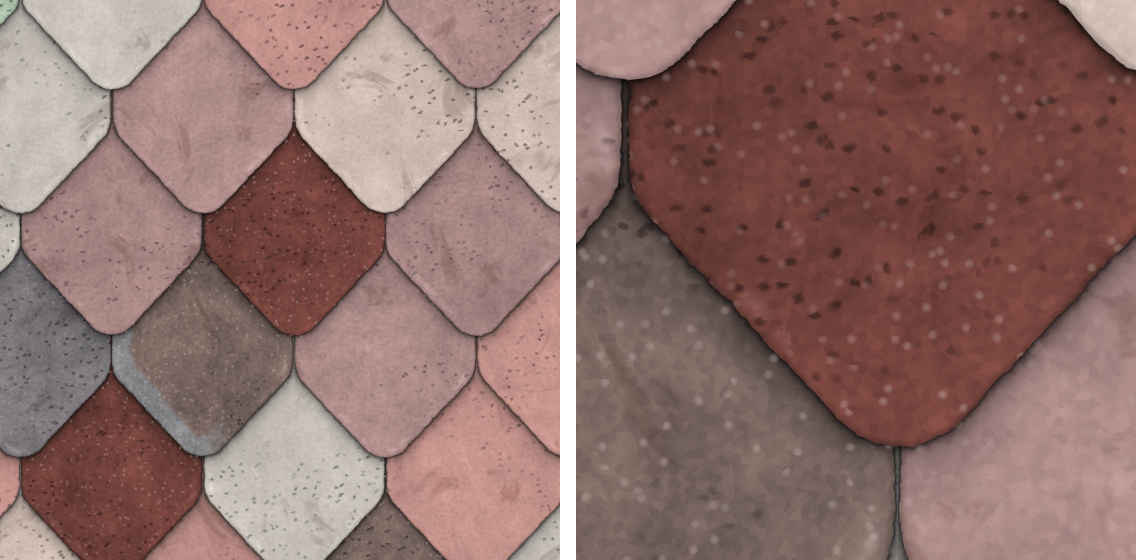
Left: the whole. Right: its middle third, enlarged.
This pattern is drawn by a Shadertoy shader. Its source:

```glsl
// Overlapping rounded-diamond clay roof tiles in weathered mixed tones.

const vec2 PITCH = vec2(0.3255, 0.2195);

// Palette: cream, blush, mauve, pink, grey, brown, oxide red, pale green
const vec3 CLAY[8] = vec3[8](
    vec3(0.78, 0.755, 0.725), vec3(0.82, 0.745, 0.705),
    vec3(0.665, 0.535, 0.525), vec3(0.76, 0.57, 0.54),
    vec3(0.49, 0.475, 0.49), vec3(0.48, 0.405, 0.38),
    vec3(0.45, 0.26, 0.235), vec3(0.67, 0.76, 0.66));

// Clay of each tile, four per course, from the top course down
const int LAYOUT[24] = int[24](
    7, 0, 3, 2,  0, 2, 1, 1,  0, 2, 6, 2,
    4, 5, 2, 3,  3, 6, 0, 3,  1, 3, 5, 0);

vec2 hash2(vec2 p) {
    return fract(sin(vec2(dot(p, vec2(127.1, 311.7)), dot(p, vec2(269.5, 183.3)))) * 43758.5);
}

// Layered, warped sines in about -1..1
float clouds(vec2 p) {
    float sum = 0.0, amp = 0.55;
    for (int i = 0; i < 5; i++) {
        p = mat2(1.5, 1.1, -1.1, 1.5) * p + 0.9 * sin(p.yx * 1.3);
        sum += amp * sin(p.x) * cos(p.y);
        amp *= 0.68;
    }
    return sum;
}

// Cellular noise: distance to the nearest seed, and that seed's random value
vec2 cells(vec2 p) {
    vec2 base = floor(p), best = vec2(9.0, 0.0);
    for (int y = -1; y <= 1; y++)
    for (int x = -1; x <= 1; x++) {
        vec2 id = base + vec2(x, y);
        float dist = length(id + hash2(id) - p);
        if (dist < best.x) best = vec2(dist, hash2(id + 37.0).x);
    }
    return best;
}

float smoothMax(float a, float b, float k) {
    float h = max(k - abs(a - b), 0.0) / k;
    return max(a, b) + h * h * k * 0.25;
}

// Signed distance to a tile whose rounded tip sits at the origin
float tileDistance(vec2 p) {
    vec2 q = vec2(abs(p.x), p.y - 0.05);
    float along = dot(q, vec2(0.683, 0.73));
    float diagonal = (along < 0.0 ? length(q) : dot(q, vec2(0.73, -0.683))) - 0.05;
    return smoothMax(diagonal, q.x - 0.1612, 0.016);
}

// Stains, grain, pits and pale flecks on the visible clay
vec3 weather(vec3 color, vec2 p, vec2 seed, float depth, float dark) {
    vec2 q = p + seed * 7.0;
    float broad = clouds(q * 7.0), fine = clouds(q * 32.0);
    color *= 1.0 + (0.05 + 0.07 * dark) * broad + (0.035 + 0.06 * dark) * fine;
    color = mix(color, color * vec3(0.83, 0.79, 0.78),
                0.7 * smoothstep(0.35, 0.95, clouds(q * 13.0 + 4.0)));

    vec2 grain = cells(q * 190.0);
    color *= 1.0 + (0.05 + 0.07 * dark) * (grain.y - 0.5);

    vec2 pit = cells(q * vec2(75.0, 95.0) + fine * 0.4);
    float patches = smoothstep(-0.3, 0.6, clouds(q * 5.0 + 9.0));
    color *= 1.0 - 0.36 * patches * step(0.72, pit.y) * smoothstep(0.38, 0.1, pit.x);

    vec2 fleck = cells(q * 110.0 + 20.0);
    float pale = step(0.83, fleck.y) * smoothstep(0.42, 0.1, fleck.x);
    color = mix(color, vec3(0.76, 0.69, 0.67), pale * (0.12 + 0.25 * dark) * (1.0 - 0.5 * patches));

    // Scuffed band just inside the edge
    float scuff = smoothstep(0.004, 0.009, depth) * smoothstep(0.02, 0.01, depth);
    return color + 0.07 * scuff * smoothstep(0.1, 0.7, clouds(q * 22.0 + 3.0));
}

void mainImage(out vec4 fragColor, in vec2 fragCoord) {
    vec2 p = fragCoord / iResolution.y;
    float blur = 1.0 / iResolution.y;
    float chipped = 0.0013 * clouds(p * 45.0) + 0.0006 * clouds(p * 120.0);
    vec3 color = vec3(0.12, 0.09, 0.08);
    vec2 seed = vec2(0.0);
    float depth = 0.0, dark = 0.0;

    // Lay the courses from the lowest layer up
    for (int row = 5; row >= 0; row--) {
        float start = (row & 1) == 0 ? -0.1255 : 0.0365;
        float column = round((p.x - start) / PITCH.x);
        vec2 id = vec2(column, row), random = hash2(id + 3.0);
        vec2 tip = vec2(start + column * PITCH.x, 0.841 - float(row) * PITCH.y);
        tip += (random - 0.5) * vec2(0.002, 0.005);
        float d = tileDistance(p - tip) + chipped;

        // Contact shadow on the course below
        float gap = max(d, 0.0);
        color *= 1.0 - 0.34 * exp(-gap * 85.0) - 0.46 * exp(-gap * 330.0);

        int kind = LAYOUT[row * 4 + (int(column) & 3)];
        vec3 clay = CLAY[kind] * (1.0 + 0.05 * (random.x - 0.5));
        if (kind == 5) { // grey slip left along the lower left edge
            float slip = smoothstep(0.043, 0.03, -d + 0.006 * clouds(p * 20.0));
            clay = mix(clay, vec3(0.51, 0.51, 0.52), slip * smoothstep(0.06, -0.01, p.x - tip.x));
        }
        clay *= mix(0.8, 1.0, smoothstep(0.0, 0.005, -d));
        if (d < 0.0) {
            seed = random;
            depth = -d;
            dark = smoothstep(0.62, 0.4, CLAY[kind].g);
        }
        color = mix(color, clay, smoothstep(blur, -blur, d));
    }
    fragColor = vec4(clamp(weather(color, p, seed, depth, dark), 0.0, 1.0), 1.0);
}
```
